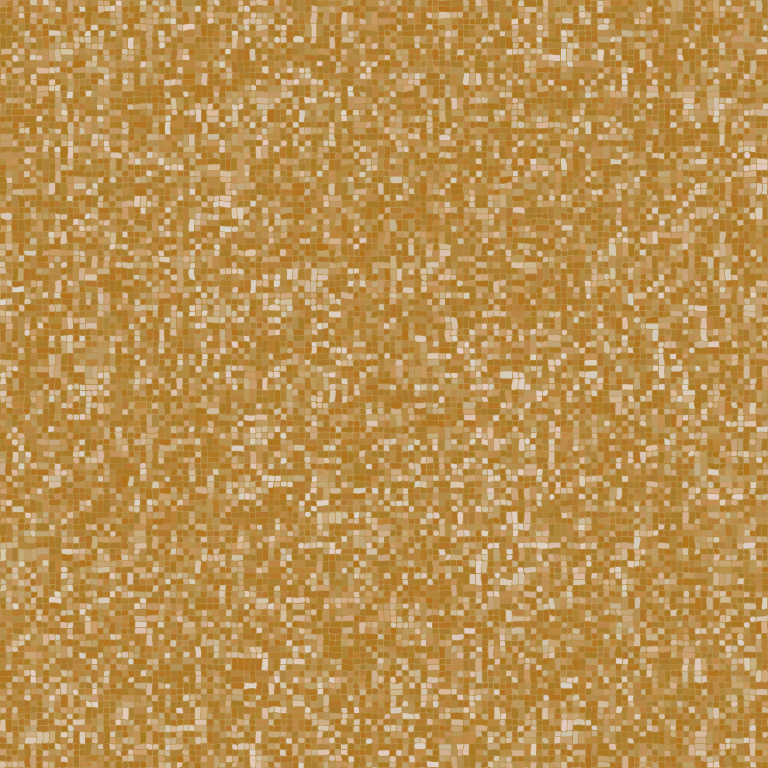
This pattern is drawn by a WebGL 1 fragment shader. Its source:

```glsl
precision highp float;
// Fine ochre mosaic: small, slightly wobbly tiles on a square grid, some of them
// joined in pairs. Each tile is a rounded box with a random tone on a ramp from
// deep ochre to pale pink sand, set in thin olive seams.

uniform vec2 u_resolution;

#define TILES 126.0         // tiles across the canvas
#define PAIR_SHARE 0.13     // share of blocks split into wide (or tall) pairs
#define WOBBLE 0.32         // bend of the tile edges, in tiles
#define GAP 0.05            // half width of a seam, in tiles
#define MAX_RADIUS 0.40     // largest corner radius, in tiles
#define TONE_POWER 2.3      // higher gives fewer pale tiles
#define TONE_RANGE vec2(-0.10, 1.25)
#define TINT 0.07           // hue variation between tiles
#define DEEP_OCHRE vec3(0.69, 0.49, 0.19)
#define PALE_SAND vec3(0.84, 0.75, 0.65)
#define SEAM_TINT vec3(-0.01, 0.02, 0.0)

// Random value in 0..1 for a lattice point and a seed
float hash(vec2 p, float seed) {
    vec3 q = fract(vec3(p.xyx) * vec3(0.1031, 0.1030, 0.0973) + seed * 0.137);
    q += dot(q, q.yzx + 33.33);
    return fract((q.x + q.y) * q.z);
}

// Smooth value noise in 0..1
float noise(vec2 p, float seed) {
    vec2 i = floor(p);
    vec2 f = fract(p);
    f = f * f * (3.0 - 2.0 * f);
    float low = mix(hash(i, seed), hash(i + vec2(1.0, 0.0), seed), f.x);
    float high = mix(hash(i + vec2(0.0, 1.0), seed), hash(i + 1.0, seed), f.x);
    return mix(low, high, f.y);
}

// Signed distance to a box with rounded corners
float roundedBox(vec2 p, vec2 halfSize, float radius) {
    vec2 q = abs(p) - halfSize + radius;
    return length(max(q, 0.0)) + min(max(q.x, q.y), 0.0) - radius;
}

vec3 ramp(float tone) {
    return DEEP_OCHRE + (PALE_SAND - DEEP_OCHRE) * tone;
}

// Tile colour: skewed random tone plus a small warm/green and grey/gold shift
vec3 tileColor(vec2 id) {
    float patchShift = 0.10 * (noise(id / 11.0, 8.0) - 0.5);
    float level = clamp(hash(id, 1.0) + patchShift, 0.0, 1.0);
    float tone = mix(TONE_RANGE.x, TONE_RANGE.y, pow(level, TONE_POWER));
    float warm = hash(id, 2.0) - 0.5;
    float grey = hash(id, 3.0) - 0.5;
    return ramp(tone) + TINT * (warm * vec3(0.7, -0.5, -0.3) + grey * vec3(-0.2, 0.1, 0.9));
}

void main() {
    float side = min(u_resolution.x, u_resolution.y);
    vec2 p = gl_FragCoord.xy / side * TILES;
    float pixel = TILES / side;

    // Bend the grid so that edges are not quite straight
    vec2 bend = vec2(noise(p * 0.8, 4.0), noise(p * 0.8, 5.0)) - 0.5;
    p += WOBBLE * bend;

    // Split each block of 2 by 2 into single tiles, wide pairs or tall pairs
    float split = hash(floor(p * 0.5), 6.0);
    vec2 size = vec2(1.0);
    if (split < PAIR_SHARE) size.x = 2.0;
    else if (split < 2.0 * PAIR_SHARE) size.y = 2.0;
    vec2 id = floor(p / size) * size;
    vec2 local = p - id - 0.5 * size;

    // Lay the tile over the seam
    float radius = MAX_RADIUS * hash(id, 7.0);
    float d = roundedBox(local, 0.5 * size - GAP, radius);
    float cover = clamp(0.5 - d / pixel, 0.0, 1.0);
    vec3 seam = ramp(mix(0.05, 0.40, noise(p * 0.4, 9.0))) + SEAM_TINT;
    gl_FragColor = vec4(mix(seam, tileColor(id), cover), 1.0);
}
```
